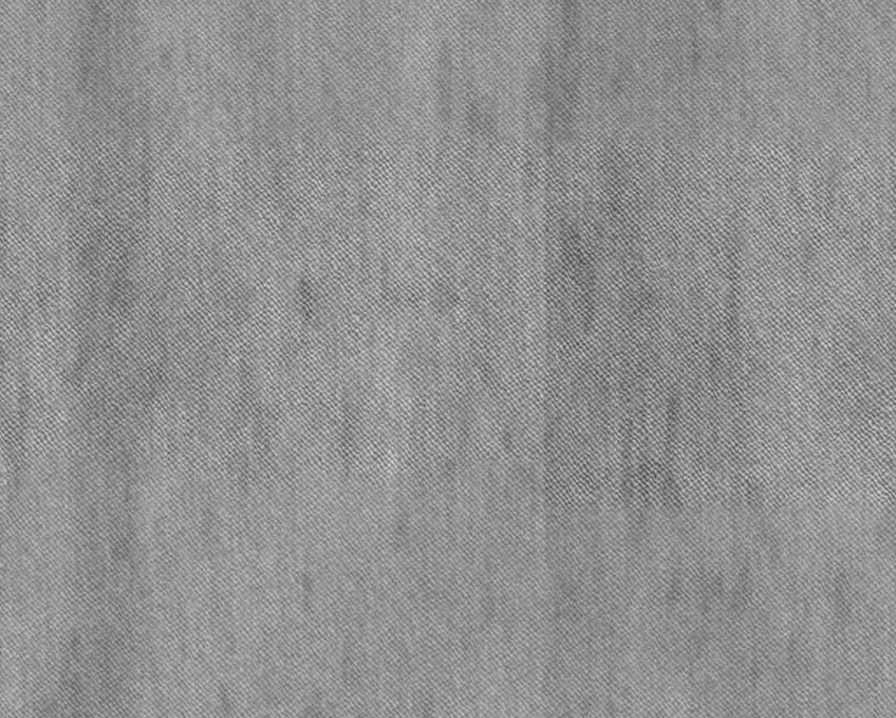
Reproduce this texture procedurally as a WebGL 2 fragment shader.

```glsl
#version 300 es
precision highp float;
// Grey worn denim: a fine staggered twill made of two crossed waves, slightly
// bent by noise, roughened by crisp yarn grain and shaded with faint streaks,
// soft fading and rectangular panels of stronger or weaker weave contrast.

#define BASE_GREY 0.582
#define TWILL_WAVE vec2(148.0, 134.0)
#define PICK_WAVE vec2(-100.0, 146.0)
#define WEAVE_SOFT 0.056
#define WEAVE_STRONG 0.097
#define WARP_AMOUNT 0.6
#define GRAIN_AMOUNT 0.20
#define STREAK_DEPTH 0.06
#define FADE_AMOUNT 0.075
#define DARK_SOFTENING 0.92
#define SEAM_X 0.608

uniform vec2 u_resolution;
out vec4 fragColor;

const float TAU = 6.2831853;

float hash(vec2 p) {
    return fract(sin(dot(p, vec2(127.1, 311.7))) * 43758.5453);
}

float valueNoise(vec2 p) {
    vec2 cell = floor(p);
    vec2 f = fract(p);
    f = f * f * (3.0 - 2.0 * f);
    float low = mix(hash(cell), hash(cell + vec2(1.0, 0.0)), f.x);
    float high = mix(hash(cell + vec2(0.0, 1.0)), hash(cell + 1.0), f.x);
    return mix(low, high, f.y);
}

float fractalNoise(vec2 p) {
    float sum = 0.0;
    float weight = 0.5;
    for (int i = 0; i < 3; i++) {
        sum += weight * valueNoise(p);
        p = p * 2.03 + 17.3;
        weight *= 0.5;
    }
    return sum / 0.875;
}

// Soft-edged interval: 1 between lo and hi
float band(float x, float lo, float hi, float soft) {
    return smoothstep(lo - soft, lo + soft, x)
         * (1.0 - smoothstep(hi - soft, hi + soft, x));
}

// One wave of the weave, faded out when too fine for the pixel grid
float threadWave(vec2 p, vec2 wave, float bend) {
    float cyclesPerPixel = length(wave) / u_resolution.x;
    float visible = 1.0 - smoothstep(0.42, 0.8, cyclesPerPixel);
    return visible * cos(TAU * (dot(p, wave) + bend));
}

float weave(vec2 p) {
    float bend = WARP_AMOUNT * (valueNoise(p * vec2(26.0, 14.0)) - 0.5);
    float jitter = 0.5 * (valueNoise(p * vec2(190.0, 120.0)) - 0.5);
    float twill = threadWave(p, TWILL_WAVE, bend + jitter);
    float picks = threadWave(p, PICK_WAVE, jitter - bend);
    float wear = 0.6 + 0.8 * valueNoise(p * vec2(90.0, 60.0) + 9.0);
    return wear * (twill + 0.5 * picks);
}

// Crisp fibre specks over softer short yarn marks
float grain(vec2 p) {
    float specks = valueNoise(p * 512.0 - 0.5) - 0.5;
    float yarn = valueNoise(p * vec2(260.0, 130.0) + 31.0) - 0.5;
    return 0.65 * specks + 0.35 * yarn;
}

// Share of the strong weave: a wide middle panel, lower edge set by the seam
float panelStrength(vec2 st) {
    float right = smoothstep(SEAM_X - 0.004, SEAM_X + 0.004, st.x);
    float ragged = 0.07 * (valueNoise(vec2(st.x * 14.0, 4.0)) - 0.5);
    float lower = mix(0.35 + ragged, 0.295, right);
    float panel = band(st.y, lower, 0.8, mix(0.03, 0.01, right));
    return panel * mix(0.85, 1.0, right);
}

// Broad light and dark areas
float shading(vec2 p, vec2 st) {
    float fade = FADE_AMOUNT * (fractalNoise(p * vec2(17.0, 8.0) + 5.0) - 0.5);
    float slub = fractalNoise(p * vec2(44.0, 15.0) + 40.0);
    float streaks = -STREAK_DEPTH * smoothstep(0.54, 0.86, slub);
    float threads = 0.035 * (valueNoise(p * vec2(190.0, 12.0) + 70.0) - 0.5);
    float leftBand = -0.045 * band(st.x, 0.085, 0.155, 0.015);
    float paleColumn = 0.025 * band(st.x, 0.425, 0.455, 0.006)
                     * band(st.y, 0.32, 0.8, 0.03);
    float beyondSeam = -0.05 * band(st.x, SEAM_X, 0.83, 0.003)
                     * (1.0 - 0.5 * smoothstep(SEAM_X, 0.83, st.x));
    beyondSeam *= 0.5 + 0.5 * smoothstep(0.27, 0.32, st.y);
    return fade + streaks + threads + leftBand + paleColumn + beyondSeam;
}

void main() {
    vec2 p = gl_FragCoord.xy / u_resolution.x;
    vec2 st = gl_FragCoord.xy / u_resolution;

    float strength = panelStrength(st);
    float contrast = mix(WEAVE_SOFT, WEAVE_STRONG, strength);
    float relief = contrast * weave(p);
    relief += GRAIN_AMOUNT * (0.9 + 0.2 * strength) * grain(p);
    relief *= relief < 0.0 ? DARK_SOFTENING : 1.0;

    float grey = BASE_GREY + relief + shading(p, st);
    fragColor = vec4(vec3(clamp(grey, 0.0, 1.0)), 1.0);
}
```
